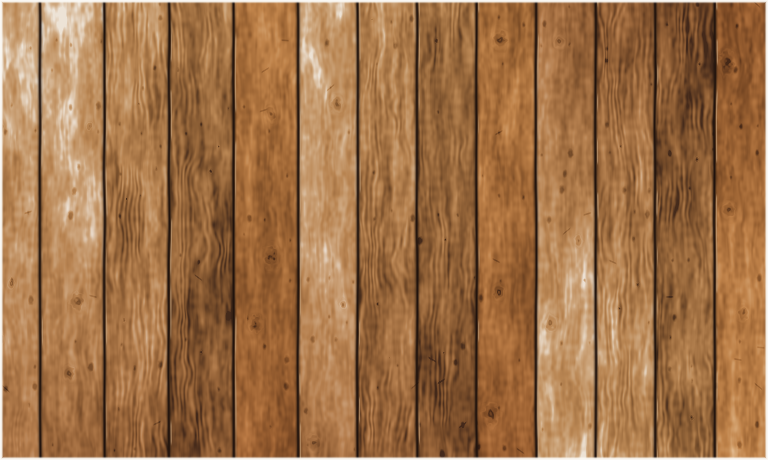
Write a WebGL 2 fragment shader that draws this texture.

```glsl
#version 300 es
precision highp float;

uniform vec2 u_resolution;
out vec4 fragColor;

// Layout, in canvas widths
const float FIRST_SEAM = 0.052;
const float WIDE_PLANK = 0.084;
const float SLIM_PLANK = 0.0775;
const float WIDE_COUNT = 4.0;
const float SEAM_HALF = 0.0014;
const float BORDER = 0.0036;

// Per plank kind: pale, figured, dark figured, orange
const vec4 BASE_TONE = vec4(3.05, 2.4, 1.75, 2.2);
const vec4 FIGURE = vec4(0.15, 0.6, 0.55, 0.12);
const vec4 FADE = vec4(1.5, 1.3, 0.9, 0.9);
const vec4 GRAIN = vec4(1.7, 2.6, 2.4, 1.7);
const vec4 KNOT_SIZE = vec4(0.006, 0.002, 0.002, 0.008);
const float STAIN = 2.0;
const float CHIP_CHANCE = 0.2;
const float SCRATCH_CHANCE = 0.03;

// Colours, dark to light
const vec3 GAP = vec3(0.12, 0.07, 0.05);
const vec3 EDGE_WHITE = vec3(0.98, 0.97, 0.95);
const vec3 WOOD[6] = vec3[6](
    vec3(0.27, 0.17, 0.11), vec3(0.47, 0.31, 0.17), vec3(0.61, 0.42, 0.24),
    vec3(0.73, 0.53, 0.33), vec3(0.81, 0.66, 0.50), vec3(0.93, 0.89, 0.84));

float hash(vec2 p) {
    return fract(sin(dot(p, vec2(127.1, 311.7))) * 43758.5453);
}

float noise(vec2 p) {
    vec2 i = floor(p), f = fract(p);
    f = f * f * (3.0 - 2.0 * f);
    return mix(mix(hash(i), hash(i + vec2(1, 0)), f.x),
               mix(hash(i + vec2(0, 1)), hash(i + vec2(1, 1)), f.x), f.y);
}

float fbm(vec2 p) {
    float sum = 0.0, amp = 0.5;
    for (int i = 0; i < 3; i++) {
        sum += amp * noise(p);
        p = p * 2.03 + 17.0;
        amp *= 0.5;
    }
    return sum / 0.875;
}

vec3 woodRamp(float tone) {
    vec3 c = WOOD[0];
    for (int i = 1; i < 6; i++) c = mix(c, WOOD[i], clamp(tone - float(i - 1), 0.0, 1.0));
    return c;
}

float seamX(float i) {
    return FIRST_SEAM + WIDE_PLANK * i - (WIDE_PLANK - SLIM_PLANK) * max(i - WIDE_COUNT, 0.0);
}

// Small ragged pits (x) and thin slanted scratches (y)
vec2 wear(vec2 p, float aa) {
    vec2 cell = floor(p * 36.0);
    vec2 q = (fract(p * 36.0) - 0.25 - 0.5 * vec2(hash(cell), hash(cell + 7.3))) / 36.0;
    float size = mix(0.0008, 0.0032, pow(hash(cell + 3.1), 3.0));
    float r = length(q * vec2(1.0, 0.6)) + 0.001 * (noise(p * 350.0) - 0.5);
    float chip = 1.0 - smoothstep(size - aa, size + aa, r);
    float slope = mix(-0.9, 0.9, hash(cell + 5.7));
    float line = 1.0 - smoothstep(0.0003, 0.0003 + aa, abs(q.y - slope * q.x));
    line *= 1.0 - smoothstep(0.003, 0.006, abs(q.x));
    return vec2(chip * step(hash(cell + 1.9), CHIP_CHANCE),
                line * step(hash(cell + 9.4), SCRATCH_CHANCE));
}

void main() {
    vec2 p = gl_FragCoord.xy / u_resolution.x;
    float height = u_resolution.y / u_resolution.x;
    float aa = 1.2 / u_resolution.x;

    // Plank index, kind and flipped third set
    float x = p.x + 0.0016 * (noise(vec2(p.x * 9.0, p.y * 16.0)) - 0.5);
    float wide = (x - FIRST_SEAM) / WIDE_PLANK;
    float k = floor(wide < WIDE_COUNT ? wide : WIDE_COUNT + (x - seamX(WIDE_COUNT)) / SLIM_PLANK);
    int kind = k < 0.0 ? 0 : int(mod(k, 4.0));
    float v = p.y / height;
    float paleEnd = k > 7.5 ? 1.0 - v : v;
    float left = seamX(k), right = seamX(k + 1.0);

    // Knots, which also push the grain aside
    float bend = 0.0, knot = 0.0, rings = 0.0;
    for (float i = 0.0; i < 3.0; i++) {
        vec2 id = vec2(k + 2.0, i);
        vec2 c = vec2(mix(left, right, 0.2 + 0.6 * hash(id)), height * (i + hash(id + 4.2)) / 3.0);
        float size = KNOT_SIZE[kind] * mix(0.4, 1.1, hash(id + 8.6));
        vec2 d = (p - c) * vec2(1.0, 0.75) / size;
        float r = length(d) + 0.8 * (noise(p * 260.0) - 0.5);
        bend += size * d.x * exp(-0.3 * dot(d, d));
        knot += 1.0 - smoothstep(0.2, 1.2, r);
        rings += sin(r * 8.0) * exp(-r * r * 0.6);
    }

    // Long fibres, short flecks and broken wavy figure
    vec2 g = vec2(x - 0.6 * bend, p.y) + vec2(0.0, k * 3.7);
    g.x += 0.009 * (fbm(vec2(g.x * 24.0, g.y * 14.0)) - 0.5);
    float fibre = fbm(vec2(g.x * 125.0, g.y * 15.0)) - 0.5;
    float fleck = noise(vec2(g.x * 210.0, g.y * 55.0)) - 0.5;
    float speckle = noise(g * vec2(240.0, 150.0)) - 0.5;
    float wave = sin(6.2832 * (g.x * 125.0 + 4.0 * fbm(vec2(g.x * 32.0, g.y * 12.0))));
    float broken = smoothstep(0.3, 0.65, fbm(vec2(g.x * 45.0, g.y * 18.0 + 9.0)));
    float stain = fbm(vec2(g.x * 20.0, g.y * 6.0)) - 0.5;

    float tone = BASE_TONE[kind] + FADE[kind] * (paleEnd - 0.5) + (k < 0.0 ? 0.2 : 0.0);
    tone += GRAIN[kind] * fibre + 0.9 * fleck + 0.6 * speckle;
    tone += STAIN * stain + FIGURE[kind] * wave * broken;
    float bleach = smoothstep(0.5, 0.75, fbm(g * vec2(65.0, 18.0)));
    tone += (kind == 0 ? 1.0 : 0.5) * bleach * paleEnd;
    vec2 marks = wear(p, aa);
    tone -= 1.4 * min(knot, 1.0) + 0.4 * rings + 1.5 * marks.x + 0.9 * marks.y;

    vec3 color = woodRamp(tone);
    if (kind == 3) color *= vec3(1.03, 0.97, 0.88);
    color *= mix(vec3(1.0), vec3(0.97, 0.92, 0.91), (1.0 - paleEnd) * (1.0 - paleEnd));

    // Dark gaps with worn, pale plank edges
    float seam = min(x - left, right - x);
    color *= mix(0.75, 1.0, smoothstep(SEAM_HALF, 0.005, seam));
    float worn = smoothstep(0.5, 0.75, noise(vec2(k * 5.0, p.y * 30.0)));
    float rim = smoothstep(0.0015, 0.0025, x - left) * (1.0 - smoothstep(0.003, 0.0045, x - left));
    color = mix(color, WOOD[4], 0.6 * worn * rim);
    color = mix(GAP, color, smoothstep(SEAM_HALF - aa, SEAM_HALF + aa, seam));

    // Soft pale border
    vec2 inset = min(p, vec2(1.0, height) - p);
    float border = smoothstep(BORDER - 1.5 * aa, BORDER + aa, min(inset.x, inset.y));
    fragColor = vec4(mix(EDGE_WHITE, color, border), 1.0);
}
```
